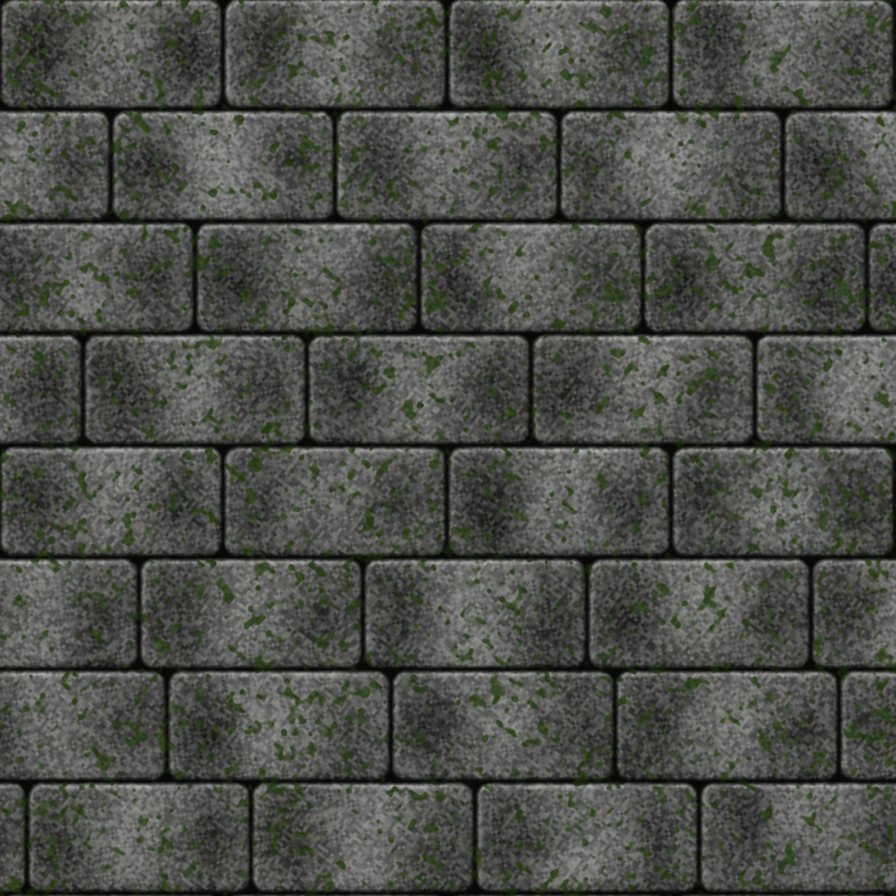
Write a WebGL 2 fragment shader that draws this texture.

```glsl
#version 300 es
precision highp float;
// Weathered grey stone brick wall with dark joints, bevelled edges and moss specks.

uniform vec2 u_resolution;
out vec4 fragColor;

const vec2 BRICK_COUNT = vec2(4.0, 8.0);
const vec2 JOINT_SHIFT = vec2(0.0012, -0.003);
const float JOINT_HALF_WIDTH = 0.0008;
const float CORNER_RADIUS = 0.016;
const vec2 LIGHT_DIRECTION = vec2(-0.5, 0.86);

const vec3 STONE_COLOR = vec3(0.334, 0.336, 0.325);
const vec3 JOINT_COLOR = vec3(0.03, 0.035, 0.025);
const vec3 MOSS_COLOR = vec3(0.16, 0.245, 0.085);

// Sideways shift of each course in brick lengths, lowest course first.
const float ROW_SHIFT[8] = float[8](0.125, 0.75, 0.625, 0.0, 0.375, 0.875, 0.5, 0.0);

float hash(vec2 p) {
    vec3 q = fract(vec3(p.xyx) * 0.1031);
    q += dot(q, q.yzx + 33.33);
    return fract((q.x + q.y) * q.z);
}

float valueNoise(vec2 p) {
    vec2 cell = floor(p);
    vec2 f = fract(p);
    f = f * f * (3.0 - 2.0 * f);
    float low = mix(hash(cell), hash(cell + vec2(1.0, 0.0)), f.x);
    float high = mix(hash(cell + vec2(0.0, 1.0)), hash(cell + 1.0), f.x);
    return mix(low, high, f.y);
}

// Turns noise coordinates so that the lattice does not align with the bricks.
vec2 turned(vec2 p) {
    return mat2(0.8, 0.6, -0.6, 0.8) * p + 40.0;
}

float roundedBox(vec2 p, vec2 halfSize, float radius) {
    vec2 q = abs(p) - halfSize + radius;
    return length(max(q, 0.0)) + min(max(q.x, q.y), 0.0) - radius;
}

// Outward direction of the nearest edge, valid within the corner radius.
vec2 edgeNormal(vec2 p, vec2 halfSize, float radius) {
    vec2 q = max(abs(p) - halfSize + radius, 0.0);
    return sign(p) * q / max(length(q), 0.0001);
}

float softSpot(vec2 p, vec2 center, vec2 size) {
    vec2 q = (p - center) / size;
    return exp(-dot(q, q));
}

// Broad light and dark patches shared by all bricks, with a little variation.
float patchTone(vec2 local, vec2 id, vec2 uv) {
    vec2 q = turned(uv * 26.0);
    vec2 wobble = vec2(valueNoise(q), valueNoise(q + 50.0)) - 0.5;
    vec2 p = local + wobble * vec2(0.1, 0.2);
    float tone = 0.085 * softSpot(p, vec2(0.47, 0.42), vec2(0.2, 0.5));
    tone += 0.06 * softSpot(p, vec2(0.62, 0.85), vec2(0.27, 0.3));
    tone -= 0.135 * softSpot(p, vec2(0.19, 0.48), vec2(0.16, 0.38));
    tone -= 0.11 * softSpot(p, vec2(0.82, 0.5), vec2(0.13, 0.36));
    tone += 0.07 * (valueNoise(turned(uv * 15.0)) - 0.5);
    return tone + 0.06 * (valueNoise(q + 9.0) - 0.5) + 0.015 * (hash(id) - 0.5);
}

float stoneGrain(vec2 uv) {
    float fine = valueNoise(turned(uv * 290.0)) - 0.5;
    float coarse = valueNoise(uv * 170.0 + 31.0) - 0.5;
    return 0.22 * fine + 0.06 * coarse;
}

// Small soft specks, gathered loosely into clusters.
float mossMask(vec2 uv) {
    float speck = 0.75 * valueNoise(turned(uv * 125.0)) + 0.25 * valueNoise(uv * 190.0);
    float cluster = valueNoise(turned(uv * 26.0) + 71.0) - 0.5;
    return smoothstep(0.63, 0.83, speck + 0.14 * cluster);
}

void main() {
    vec2 uv = gl_FragCoord.xy / u_resolution;

    // Staggered brick layout
    vec2 grid = (uv + JOINT_SHIFT) * BRICK_COUNT;
    grid.y = mod(grid.y, BRICK_COUNT.y);
    float row = floor(grid.y);
    grid.x -= ROW_SHIFT[int(row)];
    vec2 id = vec2(mod(floor(grid.x), BRICK_COUNT.x), row);
    vec2 local = fract(grid);

    // Distance inward from the rounded brick outline
    vec2 p = (local - 0.5) / BRICK_COUNT;
    vec2 halfSize = 0.5 / BRICK_COUNT - JOINT_HALF_WIDTH;
    float ragged = 0.001 * (valueNoise(uv * 150.0 + 5.0) - 0.5);
    float inset = -roundedBox(p, halfSize, CORNER_RADIUS) + ragged;

    // Stone surface
    float grain = stoneGrain(uv);
    vec3 color = STONE_COLOR + patchTone(local, id, uv) + grain;

    // Bevel lit from the upper left
    float facing = dot(edgeNormal(p, halfSize, CORNER_RADIUS), LIGHT_DIRECTION);
    float ridge = exp(-pow((inset - 0.005) / 0.003, 2.0));
    float shade = exp(-pow(inset / 0.007, 2.0));
    color += 0.18 * ridge * max(facing, 0.0) + 0.13 * shade * min(facing, 0.0);

    // Moss lies on the stone and spills over the edges
    float moss = mossMask(uv);
    color = mix(color, MOSS_COLOR + 0.35 * grain, 0.85 * moss);

    // Dark joints with soft edges
    float solid = smoothstep(-0.0012, 0.0048, inset);
    vec3 joint = mix(JOINT_COLOR, MOSS_COLOR * 0.7, 0.6 * moss);
    color = mix(joint, color, solid);

    fragColor = vec4(clamp(color, 0.0, 1.0), 1.0);
}
```
